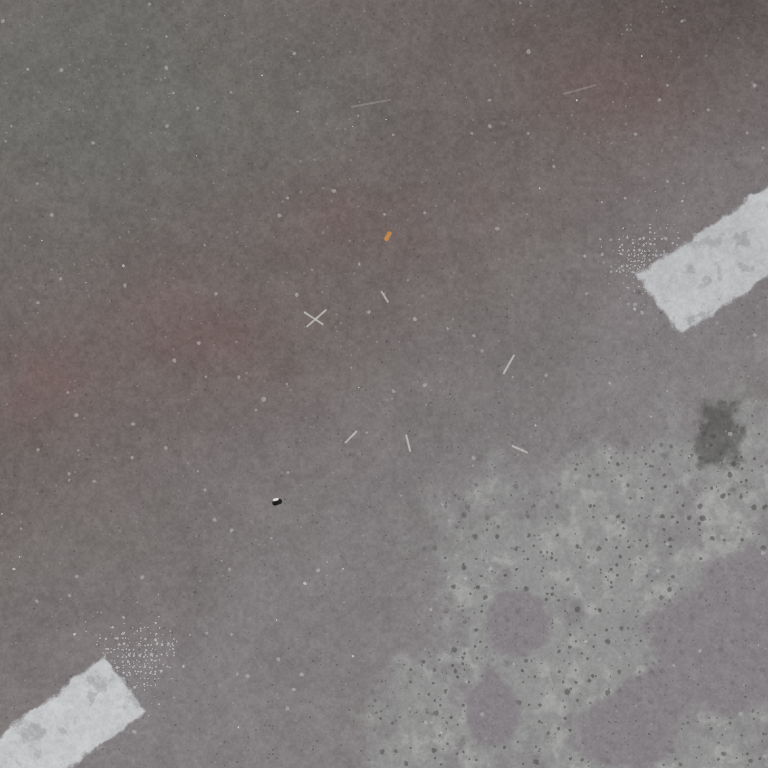
Give the GLSL for this texture, as a WebGL 2 fragment shader.

```glsl
#version 300 es
precision highp float;
// Worn asphalt crossed by two painted dashes, with a flaking concrete patch
// at the lower right. Layered value noise gives tint, grain and ragged edges;
// jittered cells scatter the grit, pits and paint spatter.
uniform vec2 u_resolution;
out vec4 outColor;

const vec3 BROWN = vec3(0.435, 0.402, 0.397);
const vec3 GREY = vec3(0.515, 0.497, 0.503);
const vec3 MOSS = vec3(0.435, 0.430, 0.415);
const vec3 RUST = vec3(0.465, 0.390, 0.380);
const vec3 CONCRETE = vec3(0.575, 0.580, 0.575);
const vec3 FLAKE = vec3(0.660, 0.665, 0.655);
const vec3 MAUVE = vec3(0.525, 0.508, 0.522);
const vec3 PAINT = vec3(0.765, 0.772, 0.780);
const vec3 DARK = vec3(0.30, 0.295, 0.285);

float hash(vec2 p) {
  vec3 q = fract(p.xyx * 0.1031);
  q += dot(q, q.yzx + 33.33);
  return fract((q.x + q.y) * q.z);
}

float noise(vec2 p) {
  vec2 i = floor(p), f = fract(p);
  f = f * f * (3.0 - 2.0 * f);
  return mix(mix(hash(i), hash(i + vec2(1, 0)), f.x),
             mix(hash(i + vec2(0, 1)), hash(i + vec2(1, 1)), f.x), f.y);
}

// Fractal noise centred on zero
float fbm(vec2 p) {
  float sum = 0.0, amp = 0.5;
  for (int i = 0; i < 5; i++) {
    sum += amp * (noise(p) - 0.5);
    p = mat2(1.6, 1.2, -1.2, 1.6) * p + 7.3;
    amp *= 0.55;
  }
  return sum;
}

// Coverage of one jittered dot per grid cell
float scatter(vec2 p, float cells, float density, float seed) {
  vec2 g = p * cells, id = floor(g) + seed;
  vec2 centre = 0.3 + 0.4 * vec2(hash(id + 3.1), hash(id + 8.7));
  float radius = mix(0.10, 0.28, hash(id + 5.5));
  float d = length(fract(g) - centre) + 0.15 * (noise(g * 4.0) - 0.5);
  return step(hash(id), density) * smoothstep(radius + 0.1, radius - 0.1, d);
}

float blob(vec2 p, vec2 centre, vec2 size) {
  vec2 d = (p - centre) / size;
  return exp(-dot(d, d));
}

float segment(vec2 p, vec2 a, vec2 b, float width, float px) {
  vec2 d = b - a;
  float t = clamp(dot(p - a, d) / dot(d, d), 0.0, 1.0);
  return smoothstep(width + px, width - px * 0.5, length(p - a - t * d));
}

// Half-infinite dash: axis points out of the worn end
float dashDistance(vec2 p, vec2 end, vec2 axis, float halfWidth) {
  vec2 d = p - end;
  return max(dot(d, axis), abs(dot(d, vec2(-axis.y, axis.x))) - halfWidth);
}

vec3 asphalt(vec2 p) {
  float across = dot(p, vec2(0.55, -0.83)) + 0.12 * fbm(p * 5.0);
  vec3 c = mix(BROWN, GREY, smoothstep(-0.38, 0.10, across));
  float moss = blob(p, vec2(0.12, 0.88), vec2(0.33, 0.22));
  c = mix(c, MOSS, clamp(moss + 0.7 * fbm(p * 7.0), 0.0, 0.9));
  float rust = blob(p, vec2(0.28, 0.57), vec2(0.14, 0.08))
    + blob(p, vec2(0.04, 0.50), vec2(0.09, 0.07))
    + 0.8 * blob(p, vec2(0.52, 0.72), vec2(0.14, 0.06))
    + 0.7 * blob(p, vec2(0.80, 0.90), vec2(0.16, 0.08));
  c = mix(c, RUST, clamp(rust * (0.5 + 1.4 * fbm(p * 14.0)), 0.0, 0.8));
  return c - 0.07 * blob(p, vec2(1.0), vec2(0.30, 0.13)) + 0.05 * fbm(p * 24.0);
}

vec3 addConcrete(vec3 c, vec2 p) {
  float inside = min(0.35 + 0.43 * (p.x - 0.6) - p.y, p.x - 0.48 - 0.3 * p.y);
  float rough = fbm(p * 16.0);
  float mask = smoothstep(-0.03, 0.06, inside + 0.18 * rough);
  float worn = blob(p, vec2(0.96, 0.16), vec2(0.13, 0.13))
    + blob(p, vec2(0.82, 0.04), vec2(0.06, 0.06))
    + 1.3 * blob(p, vec2(0.672, 0.190), vec2(0.042))
    + blob(p, vec2(0.64, 0.07), vec2(0.035, 0.05));
  float smoothed = smoothstep(0.38, 0.60, worn + 0.7 * rough);
  vec3 top = mix(CONCRETE, FLAKE, smoothstep(0.0, 0.22, fbm(p * 48.0)) * 0.8);
  top = mix(top, MAUVE, max(smoothed, 0.7 * smoothstep(0.04, 0.2, fbm(p * 20.0 + 31.0))));
  c = mix(c, top, mask * 0.9);
  float stain = blob(p, vec2(0.935, 0.435), vec2(0.045, 0.05));
  c = mix(c, DARK, 0.6 * smoothstep(0.35, 0.75, stain + 1.3 * fbm(p * 30.0)));
  float pits = max(scatter(p, 75.0, 0.14, 11.0), scatter(p, 130.0, 0.12, 37.0));
  return mix(c, DARK, pits * mask * (1.0 - 0.7 * smoothed) * 0.55);
}

vec3 addDash(vec3 c, vec2 p, vec2 end, vec2 axis, float halfWidth, vec2 spatterAt, vec3 paint) {
  float d = dashDistance(p, end, axis, halfWidth) + 0.014 * fbm(p * 70.0);
  float body = smoothstep(0.003, -0.003, d);
  float wear = smoothstep(0.10, 0.26, fbm(p * 60.0 + 9.0));
  float spray = blob(p, spatterAt, vec2(0.036));
  float drops = max(scatter(p, 140.0, spray, 51.0), scatter(p, 210.0, spray * 0.7, 73.0));
  vec3 coat = paint + 0.07 * fbm(p * 25.0) - 0.08 * wear;
  return mix(c, coat, max(body * 0.96, drops * 0.65));
}

void main() {
  vec2 p = gl_FragCoord.xy / u_resolution;
  float px = 1.0 / min(u_resolution.x, u_resolution.y);
  vec3 c = addConcrete(asphalt(p), p);

  // Grit and fine grain
  c = mix(c, vec3(0.70), 0.6 * scatter(p, 95.0, 0.018, 19.0));
  c = mix(c, vec3(0.62), 0.4 * scatter(p, 170.0, 0.04, 91.0));
  c = mix(c, DARK, 0.4 * scatter(p, 190.0, 0.05, 63.0));

  c = addDash(c, p, vec2(0.164, 0.109), vec2(0.80, 0.60), 0.045, vec2(0.178, 0.142), PAINT);
  c = addDash(c, p, vec2(0.858, 0.602), vec2(-0.826, -0.564), 0.049, vec2(0.838, 0.662), PAINT - 0.025);

  // Straws and scratches: both ends of each
  vec4 straws[9] = vec4[9](
    vec4(0.397, 0.593, 0.420, 0.578), vec4(0.400, 0.575, 0.424, 0.596),
    vec4(0.497, 0.620, 0.505, 0.607), vec4(0.656, 0.514, 0.669, 0.537),
    vec4(0.450, 0.424, 0.464, 0.438), vec4(0.529, 0.433, 0.534, 0.413),
    vec4(0.668, 0.419, 0.686, 0.411), vec4(0.458, 0.861, 0.508, 0.870),
    vec4(0.735, 0.878, 0.775, 0.889));
  for (int i = 0; i < 9; i++) {
    float strength = i < 7 ? 0.75 : 0.25;
    c = mix(c, vec3(0.78, 0.77, 0.74), strength * segment(p, straws[i].xy, straws[i].zw, 0.0010, px));
  }
  c = mix(c, vec3(0.75, 0.52, 0.30), segment(p, vec2(0.503, 0.689), vec2(0.507, 0.696), 0.0025, px));
  c = mix(c, vec3(0.12), segment(p, vec2(0.358, 0.345), vec2(0.364, 0.347), 0.003, px));
  c = mix(c, vec3(0.85), segment(p, vec2(0.357, 0.349), vec2(0.361, 0.350), 0.0015, px));

  c += 0.075 * fbm(p * 150.0) + 0.035 * (noise(p * 400.0) - 0.5);
  outColor = vec4(clamp(c, 0.0, 1.0), 1.0);
}
```
